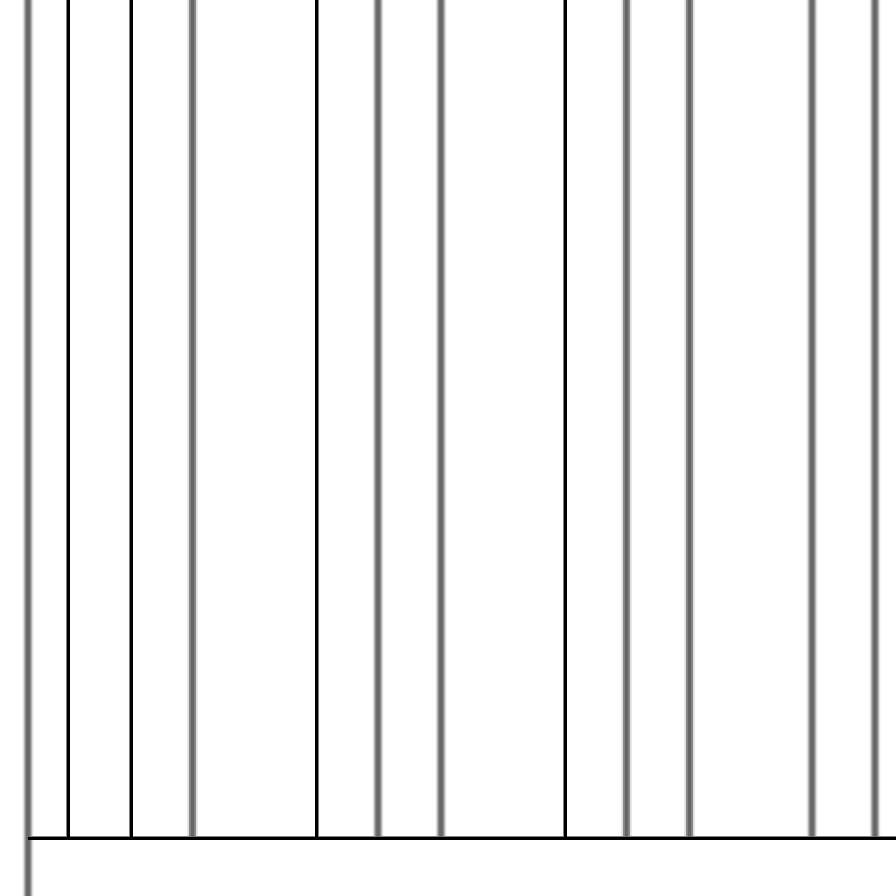
A Shadertoy shader for this pattern:

```glsl
// Ruled white sheet: groups of three vertical lines standing on a baseline, with a left margin rule.

const float UNIT = 1.0 / 512.0;      // grid cell the rules snap to
const float FIRST_RULE = 39.15;      // in grid cells
const float RULE_STEP = 35.44;       // in grid cells
const int RULE_COUNT = 14;
const int GROUP_SIZE = 4;            // the last slot of each group stays empty
const float MARGIN_X = 16.0;         // in grid cells
const float BASELINE_Y = 33.0;       // in grid cells

const float PAPER = 1.0;
const float INK = 0.0;
const float SOFT_CORE = 0.40;
const float SOFT_BODY = 0.54;
const float SOFT_RIM = 0.875;

// Antialiased coverage of a band; all lengths are in grid cells.
float band(float dist, float halfWidth, float pixel) {
    return clamp((halfWidth - abs(dist)) / pixel + 0.5, 0.0, 1.0);
}

// Thin black rule.
float sharpRule(float dist, float pixel) {
    return mix(PAPER, INK, band(dist, 1.0, pixel));
}

// Wider grey rule, darkest along its centre.
float softRule(float dist, float pixel) {
    float tone = mix(PAPER, SOFT_RIM, band(dist, 3.0, pixel));
    tone = mix(tone, SOFT_BODY, band(dist, 2.0, pixel));
    return mix(tone, SOFT_CORE, band(dist, 1.0, pixel));
}

void mainImage(out vec4 fragColor, in vec2 fragCoord) {
    vec2 cell = fragCoord / iResolution.xy / UNIT;
    vec2 pixel = 1.0 / (iResolution.xy * UNIT);

    // Vertical rules: odd cells are sharp, even cells are soft
    float rules = PAPER;
    for (int i = 0; i < RULE_COUNT; i++) {
        if (i % GROUP_SIZE == GROUP_SIZE - 1) continue;
        float x = floor(FIRST_RULE + RULE_STEP * float(i) + 0.5);
        float dist = cell.x - x;
        bool isSharp = mod(x, 2.0) > 0.5;
        rules = min(rules, isSharp ? sharpRule(dist, pixel.x) : softRule(dist, pixel.x));
    }

    // Rules stop at the baseline
    float above = clamp((cell.y - BASELINE_Y) / pixel.y + 0.5, 0.0, 1.0);
    float tone = mix(PAPER, rules, above);

    // Baseline runs right from the margin
    float rightOfMargin = clamp((cell.x - MARGIN_X) / pixel.x + 0.5, 0.0, 1.0);
    float baseline = sharpRule(cell.y - BASELINE_Y, pixel.y);
    tone = min(tone, mix(PAPER, baseline, rightOfMargin));

    // Margin rule spans the full height
    tone = min(tone, softRule(cell.x - MARGIN_X, pixel.x));

    fragColor = vec4(vec3(tone), 1.0);
}
```
